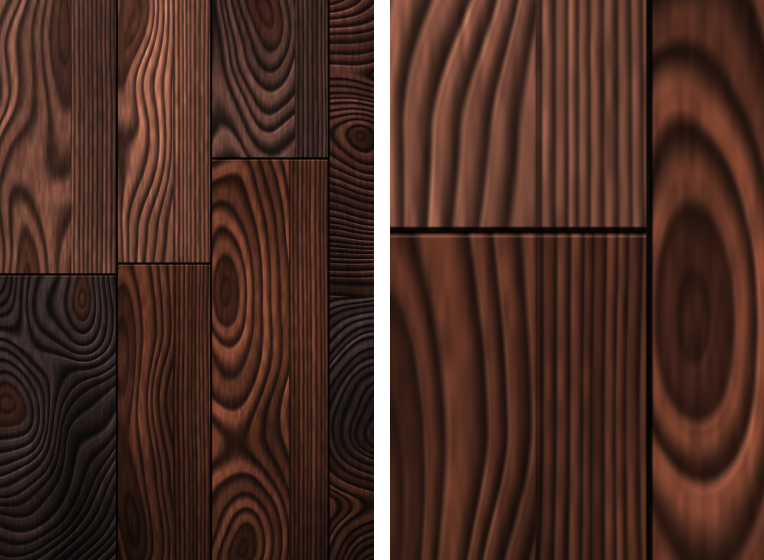
Left, the full canvas; right, a detail of the centre.
Reproduce this texture procedurally as a WebGL 2 fragment shader.

```glsl
#version 300 es
precision highp float;
uniform vec2 u_resolution;
out vec4 fragColor;

#define EDGES vec3(0.3125, 0.5645, 0.879)
#define JOINTS vec4(0.764, 0.793, 1.074, 0.703)
#define GAP 0.0016
#define WARP 0.065
#define RELIEF 0.27
#define SIDE_PITCH 0.0115
#define KNOT_TINT vec3(0.20, 0.105, 0.075)
#define GLOSS vec3(0.52, 0.43, 0.40)
#define LIGHT_DIR vec2(-0.64, 0.77)

// Knots hold centre and vertical squeeze; split starts the straight side grain
struct Plank { vec3 knotA; vec3 knotB; vec3 tone; float split; float pitch; float seed; };

float hash(vec2 p) {
  vec3 q = fract(vec3(p.xyx) * 0.1031);
  q += dot(q, q.yzx + 33.33);
  return fract((q.x + q.y) * q.z);
}

float noise(vec2 p) {
  vec2 i = floor(p), f = fract(p);
  f = f * f * (3.0 - 2.0 * f);
  return mix(mix(hash(i), hash(i + vec2(1, 0)), f.x),
             mix(hash(i + vec2(0, 1)), hash(i + vec2(1, 1)), f.x), f.y);
}

float smoothMin(float a, float b, float k) {
  float h = max(k - abs(a - b), 0.0) / k;
  return min(a, b) - 0.25 * h * h * k;
}

float knotDistance(vec2 p, vec3 knot) {
  return length((p - knot.xy) * vec2(1.0, knot.z));
}

Plank choosePlank(int id, vec2 p) {
  float s = float(id) * 17.3 + 5.0;
  vec3 charcoal = vec3(0.155, 0.118, 0.112), russet = vec3(0.37, 0.20, 0.14);
  if (id == 0) return Plank(vec3(0.17, 1.44, 0.16), vec3(0.07, 0.70, 0.20), vec3(0.38, 0.235, 0.185), 0.191, 0.021, s);
  if (id == 1) return Plank(vec3(0.03, 0.41, 0.62), vec3(0.20, 0.72, 0.60), charcoal, 2.0, 0.019, s);
  if (id == 2) return Plank(vec3(0.34, 1.43, 0.22), vec3(0.29, 0.70, 0.15), vec3(0.43, 0.265, 0.205), 0.465, 0.020, s);
  if (id == 3) return Plank(vec3(0.335, 0.11, 0.30), vec3(0.33, 0.55, 0.17), russet, 0.465, 0.020, s);
  if (id == 4) return Plank(vec3(0.715, 1.48, 0.36), vec3(0.40, 1.10, 0.10), vec3(0.25, 0.165, 0.14), 0.79, 0.021, s);
  if (id == 5) return Plank(vec3(0.615, 0.73, 0.36), vec3(0.635, 0.03, 0.50), russet * 1.06, 0.775, 0.023, s);
  if (id == 6) return Plank(vec3(0.96, 1.11, 2.0), vec3(0.84, 1.56, 1.5), vec3(0.23, 0.13, 0.105), 2.0, 0.036, s);
  return Plank(vec3(1.03, 0.36, 0.9), vec3(1.05, -0.10, 0.9),
               mix(charcoal, russet * 0.8, smoothstep(0.40, 0.15, p.y)), 2.0, 0.020, s);
}

// Distance from the heart of the grain, bent by slow noise
float grainField(vec2 p, Plank k) {
  vec2 bend = vec2(noise(p * vec2(9, 5) + k.seed), noise(p * vec2(7, 8) + k.seed + 9.0)) - 0.5;
  vec2 q = p + WARP * bend;
  float d = smoothMin(knotDistance(q, k.knotA), knotDistance(q, k.knotB), 0.06);
  return p.x < k.split ? d : p.x + 0.12 * WARP * bend.x;
}

// Carved rings: steep rise, slow fall, uneven strength
float grainHeight(vec2 p, Plank k) {
  float d = grainField(p, k);
  float g = d / (p.x < k.split ? k.pitch : SIDE_PITCH);
  g += 0.6 * noise(vec2(g * 0.8, k.seed));
  float t = fract(g);
  float ridge = smoothstep(0.0, 0.28, t) * (1.0 - smoothstep(0.45, 1.0, t));
  return ridge * (0.55 + 0.45 * hash(vec2(floor(g), k.seed)));
}

vec3 floorColor(vec2 p) {
  int column = int(dot(step(EDGES, vec3(p.x)), vec3(1.0)));
  float joint = JOINTS[column];
  Plank k = choosePlank(column * 2 + (p.y < joint ? 1 : 0), p);
  bool side = p.x > k.split;

  // Relief lit from the upper left
  float e = 0.0018;
  float h = grainHeight(p, k);
  vec2 slope = vec2(grainHeight(p + vec2(e, 0), k), grainHeight(p + vec2(0, e), k)) - h;
  slope *= (side ? SIDE_PITCH : 0.02) / e;
  float shade = clamp(-dot(slope, LIGHT_DIR) * RELIEF, -1.0, 1.0);

  // Dark hearts with shallower rings
  float heart = side ? 0.0 : 1.0 - smoothstep(0.025, 0.05, grainField(p, k));
  h = mix(h, 0.5, 0.55 * heart);
  shade *= 1.0 - 0.6 * heart;
  vec3 tone = mix(k.tone, KNOT_TINT, 0.75 * heart) * (side ? 0.88 : 1.0);

  // Stain, fibres and the broad fall of light
  float stain = 0.66 + 0.68 * noise(p * vec2(7, 3) + k.seed * 2.0);
  float fibre = 0.84 + 0.32 * noise(p * vec2(190, 32) + k.seed);
  vec2 away = p - vec2(0.28, 1.15);
  float light = 1.25 * exp(-0.42 * dot(away, away));
  vec3 color = tone * mix(0.36, 1.22, h) * stain * fibre * (1.0 + 0.45 * shade);
  color += GLOSS * max(shade, 0.0) * 0.17 * fibre;
  color = color * light + GLOSS * 0.10 * smoothstep(0.7, 0.0, length(p - vec2(0.0, 1.5)));

  // Gaps between planks with a lit lower lip
  vec3 toEdge = abs(p.x - EDGES);
  float gap = min(min(toEdge.x, toEdge.y), toEdge.z);
  if (column < 3) {
    gap = min(gap, abs(p.y - joint));
    color += GLOSS * 0.22 * light * (1.0 - smoothstep(0.0, 0.002, abs(p.y - joint + 0.0055)));
  }
  if (!side && k.split < 1.0) color *= mix(0.6, 1.0, smoothstep(0.0, 0.004, k.split - p.x));
  return color * mix(0.12, 1.0, smoothstep(GAP, GAP * 2.6, gap));
}

void main() {
  // Four samples per pixel smooth the fine grain
  vec3 sum = vec3(0.0);
  for (int i = 0; i < 4; i++) {
    vec2 offset = vec2(i % 2, i / 2) * 0.5 - 0.25;
    sum += floorColor((gl_FragCoord.xy + offset) / u_resolution.x);
  }
  fragColor = vec4(sum * 0.25, 1.0);
}
```
